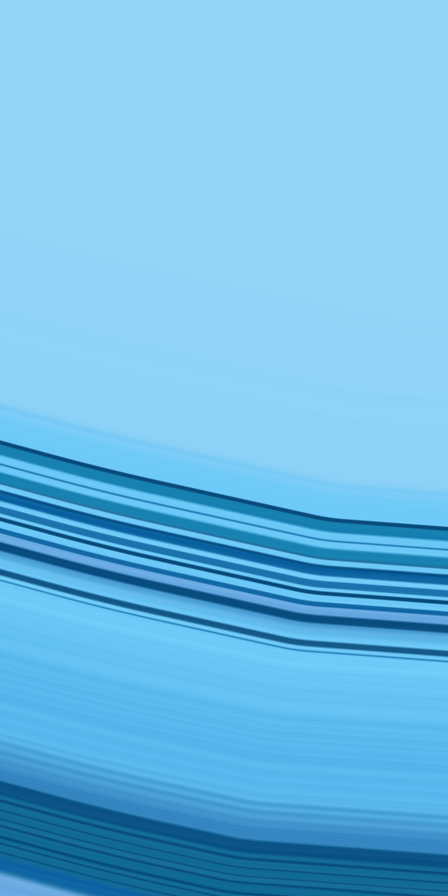
This background is drawn by a WebGL 1 fragment shader. Its source:

```glsl
precision highp float;
uniform vec2 u_resolution;

const vec3 SKY = vec3(0.575, 0.833, 0.97);
const vec3 CYAN = vec3(0.43, 0.79, 0.97);
const vec3 AZURE = vec3(0.345, 0.72, 0.93);
const vec3 STEEL = vec3(0.22, 0.53, 0.76);
const vec3 TEAL = vec3(0.08, 0.50, 0.69);
const vec3 DEEP_TEAL = vec3(0.07, 0.42, 0.59);
const vec3 BLUE = vec3(0.06, 0.40, 0.64);
const vec3 NAVY = vec3(0.02, 0.28, 0.47);
const vec3 PERIWINKLE = vec3(0.42, 0.67, 0.89);

float slopeAt(float cell) {
  return fract(sin(cell * 127.1 + 11.7) * 4375.85) * 2.0 - 1.0;
}

// One-dimensional gradient noise
float gradientNoise(float t) {
  float cell = floor(t);
  float f = t - cell;
  float w = f * f * f * (f * (f * 6.0 - 15.0) + 10.0);
  return 2.0 * mix(slopeAt(cell) * f, slopeAt(cell + 1.0) * (f - 1.0), w);
}

float streakNoise(float t) {
  float sum = 0.0;
  float gain = 0.5;
  for (int i = 0; i < 4; i++) {
    sum += gain * gradientNoise(t);
    t = t * 2.1 + 17.3;
    gain *= 0.7;
  }
  return sum;
}

float softMax(float a, float b, float k) {
  float h = max(k - abs(a - b), 0.0);
  return max(a, b) + h * h / (4.0 * k);
}

// Level of the bent strata, measured where each one meets the left edge
float strataLevel(vec2 p) {
  float left = p.y - 0.27 * p.x;
  float middle = p.y - 5.9 - 0.22 * p.x;
  float right = (p.y - 77.1 - 0.075 * p.x) / 0.9634;
  return softMax(softMax(left, middle, 3.0), right, 2.5);
}

float band(float v, float lo, float hi, float soft) {
  return smoothstep(lo - soft, lo + soft, v) * (1.0 - smoothstep(hi - soft, hi + soft, v));
}

// Broad gradient from sky to the lower slope
vec3 baseColor(float v) {
  vec3 c = mix(SKY, SKY - vec3(0.02, 0.01, 0.0), smoothstep(240.0, 400.0, v));
  c = mix(c, CYAN, smoothstep(440.0, 475.0, v));
  c = mix(c, AZURE, smoothstep(650.0, 765.0, v));
  return mix(c, STEEL, smoothstep(815.0, 872.0, v));
}

// Crowded stripes across the middle
vec3 middleStripes(vec3 c, float v, float s) {
  c = mix(c, TEAL, band(v, 493.0, 508.0, s + 1.0));
  c = mix(c, NAVY, band(v, 491.5, 496.0, s));
  c = mix(c, BLUE, 0.8 * band(v, 517.0, 519.0, s));
  c = mix(c, TEAL, band(v, 527.0, 539.0, s + 1.0));
  c = mix(c, NAVY, 0.6 * band(v, 538.0, 540.5, s));
  c = mix(c, BLUE, band(v, 547.0, 559.0, s + 0.5));
  c = mix(c, NAVY, 0.7 * band(v, 547.0, 550.0, s));
  c = mix(c, BLUE, 0.9 * band(v, 565.0, 573.0, s));
  c = mix(c, NAVY, band(v, 577.0, 581.5, s));
  c = mix(c, PERIWINKLE, band(v, 592.0, 608.0, s + 1.0));
  c = mix(c, BLUE, band(v, 589.5, 595.0, s));
  c = mix(c, STEEL, 0.8 * smoothstep(603.0, 608.0, v) * (1.0 - smoothstep(610.0, 634.0, v)));
  c = mix(c, NAVY, 0.9 * band(v, 605.0, 614.5, s + 0.5));
  c = mix(c, NAVY, 0.9 * band(v, 635.0, 642.0, s + 0.5));
  return mix(c, BLUE, 0.7 * band(v, 646.5, 648.5, s));
}

// Dark strata at the foot, closed by a pale corner
vec3 lowerStrata(vec3 c, float v, float s) {
  c = mix(c, DEEP_TEAL, smoothstep(869.0, 874.0, v));
  c = mix(c, mix(NAVY, BLUE, 0.3), band(v, 872.0, 887.0, s + 1.0));
  for (int i = 0; i < 7; i++) {
    float n = float(i);
    float center = 895.0 + n * 9.5 + 2.5 * slopeAt(n + 3.0);
    float halfWidth = 1.3 + 0.7 * slopeAt(n + 31.0);
    c = mix(c, NAVY, 0.85 * band(v, center - halfWidth, center + halfWidth, s));
  }
  c = mix(c, BLUE, band(v, 956.0, 972.0, s + 1.0));
  return mix(c, PERIWINKLE, smoothstep(969.0, 979.0, v));
}

void main() {
  vec2 uv = gl_FragCoord.xy / u_resolution;
  vec2 p = vec2(uv.x * 500.0, (1.0 - uv.y) * 1000.0);
  float v = strataLevel(p);
  float soft = max(1.2, 700.0 / u_resolution.y);

  vec3 color = baseColor(v);
  color = mix(color, AZURE, 0.35 * band(v, 452.0, 456.0, 4.0));
  color = middleStripes(color, v, soft);

  // Soft ripples above the foot
  float ripple = 0.5 + 0.5 * sin((v - 826.0) * 0.62);
  color = mix(color, STEEL, 0.45 * ripple * band(v, 822.0, 858.0, 7.0));
  color = lowerStrata(color, v, soft);

  // Fine streaks follow the strata and fade upward
  float strength = mix(0.012, 0.05, smoothstep(440.0, 560.0, v)) * smoothstep(220.0, 330.0, v);
  float streak = streakNoise(v * 0.055 + p.x * 0.0006);
  color += strength * streak * vec3(1.3, 1.0, 0.7);

  gl_FragColor = vec4(clamp(color, 0.0, 1.0), 1.0);
}
```
